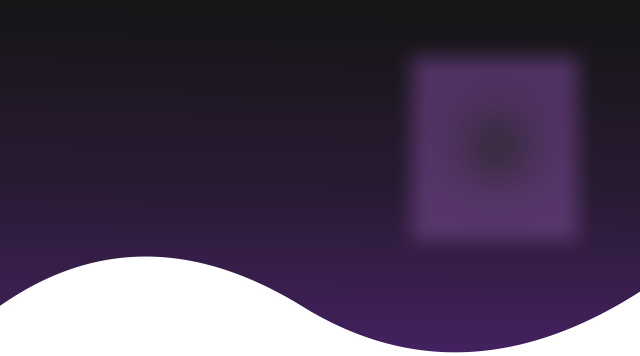
This background is drawn by a Shadertoy shader. Its source:

```glsl
// Dark violet gradient with a blurred glowing panel above a white wave.

// Height at x of a quadratic Bezier curve from a to c with control point b.
float curveHeight(vec2 a, vec2 b, vec2 c, float x) {
    float bend = a.x - 2.0 * b.x + c.x;
    float rise = b.x - a.x;
    float t = (x - a.x) / (rise + sqrt(max(rise * rise + bend * (x - a.x), 0.0)));
    return mix(mix(a.y, b.y, t), mix(b.y, c.y, t), t);
}

// Crest on the left, trough on the right, joined smoothly.
float waveHeight(float x) {
    vec2 joint = vec2(0.4753, 0.1362);
    return x < joint.x
        ? curveHeight(vec2(0.0, 0.1408), vec2(0.2214, 0.4202), joint, x)
        : curveHeight(joint, vec2(0.724, -0.1362), vec2(1.0, 0.1808), x);
}

// Three-stop backdrop, slightly darker toward the upper right.
vec3 backdrop(vec2 uv) {
    float depth = 1.0 - uv.y - 0.06 * (uv.x - 0.4) * uv.y;
    vec3 middle = vec3(0.153, 0.102, 0.188);
    vec3 color = mix(vec3(0.085, 0.081, 0.088), middle, smoothstep(-0.05, 0.55, depth));
    return mix(color, vec3(0.265, 0.13, 0.38), clamp((depth - 0.5) * 2.0, 0.0, 1.0));
}

void mainImage(out vec4 fragColor, in vec2 fragCoord) {
    vec2 uv = fragCoord / iResolution.xy;
    vec3 color = backdrop(uv);

    // Soft-edged panel with a dim core
    vec2 p = (uv - vec2(0.7735, 0.582)) * vec2(1.803, 1.0);
    vec2 cover = 1.0 - smoothstep(-0.052, 0.052, abs(p) - vec2(0.234, 0.258));
    vec3 panel = mix(vec3(0.34, 0.212, 0.42), vec3(0.31, 0.195, 0.385), smoothstep(-0.25, 0.2, p.y));
    vec2 q = p - vec2(0.006, 0.009);
    panel = mix(panel, vec3(0.23, 0.172, 0.26), exp(-80.0 * dot(q, q)));
    color = mix(color, panel, cover.x * cover.y);

    // White wave along the bottom
    float wave = clamp(0.5 + (waveHeight(uv.x) - uv.y) * iResolution.y, 0.0, 1.0);
    fragColor = vec4(mix(color, vec3(1.0), wave), 1.0);
}
```
